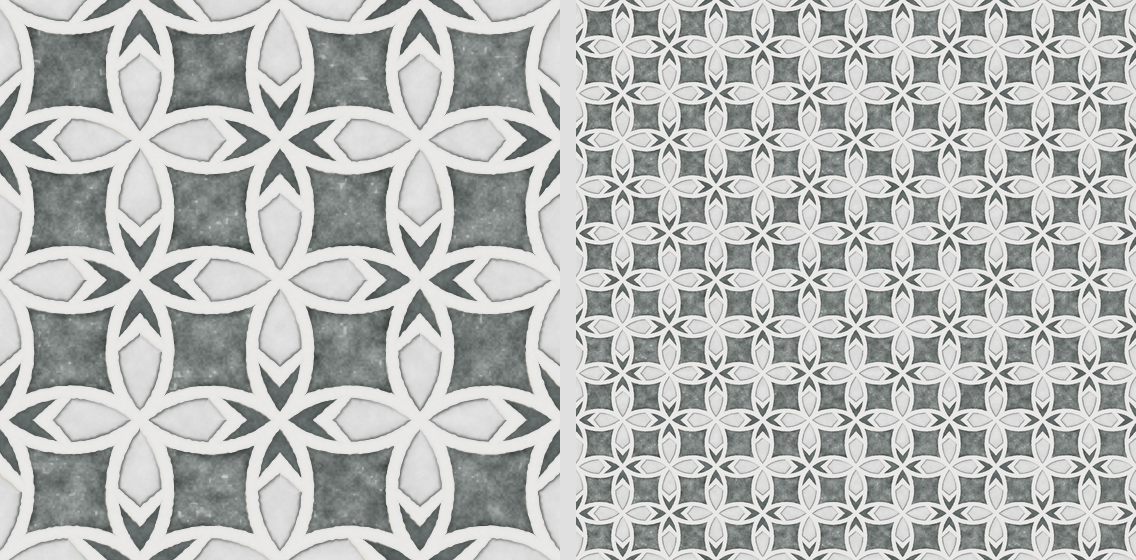
Left, the tile; right, the same tile 3 across and 3 down.
Give the GLSL for this pattern, as a Shadertoy shader.

```glsl
// Glazed tile lattice: concave slate squares, pale petals and dark chevrons between white bands

float hash(vec2 c) {
    vec3 h = fract(c.xyx * 0.1031);
    h += dot(h, h.yzx + 33.33);
    return fract((h.x + h.y) * h.z);
}

// Value noise that wraps after a whole number of cells across the canvas
float noise(vec2 uv, float period) {
    vec2 p = uv * period, i = floor(p), f = fract(p);
    f *= f * (3.0 - 2.0 * f);
    vec2 a = mod(i, period), b = mod(i + 1.0, period);
    return mix(mix(hash(a), hash(vec2(b.x, a.y)), f.x),
               mix(hash(vec2(a.x, b.y)), hash(b), f.x), f.y);
}

float fbm(vec2 uv, float period) {
    float sum = 0.0, weight = 0.5;
    for (int i = 0; i < 4; i++) {
        sum += weight * noise(uv, period);
        period *= 2.0;
        weight *= 0.6;
    }
    return sum / 1.088;
}

// Signed distances in cell units: x = square, y = pale petal, z = dark chevron
vec3 inlays(vec2 p) {
    // Square bounded by four circles centred outside the cell
    vec2 c = abs(fract(p) - 0.5);
    float square = 0.865 - min(length(c - vec2(1.12, 0.0)), length(c - vec2(0.0, 1.12)));

    // Fold onto one lattice edge, running from a pale node to a dark one
    vec2 node = floor(p + 0.5), r = abs(p - node);
    float across = min(r.x, r.y), along = max(r.x, r.y);
    float t = mod(node.x + node.y, 2.0) < 0.5 ? along : 1.0 - along;

    // One lens per edge, cut into a petal and a chevron
    float lens = length(vec2(across + 0.54, t - 0.5)) - 0.695;
    float petal = max(lens, (t - 0.62 + 0.84 * across) / 1.306);
    float chevron = max(lens, (0.766 - t - 1.15 * across) / 1.524);
    return vec3(square, petal, chevron);
}

void mainImage(out vec4 fragColor, in vec2 fragCoord) {
    vec2 uv = fragCoord / iResolution.xy;
    vec2 p = uv * 4.0;
    float pixel = 4.0 / iResolution.y;

    // Slightly uneven edges, and how far each one faces the upper right
    vec3 d = inlays(p);
    vec3 facing = (inlays(p + 0.0028) - d) / 0.004;
    d += 0.008 * (noise(uv, 160.0) - 0.5);
    vec3 cover = clamp(0.5 - d / pixel, 0.0, 1.0);

    float cloud = fbm(uv, 36.0);
    float grain = noise(uv, 250.0) - 0.5;
    float patches = noise(uv, 18.0);
    float cellTone = hash(mod(floor(p), 4.0) + 7.0) - 0.5;

    // White bands with a faint shade beside the inlays
    vec3 color = vec3(0.915, 0.913, 0.905) + 0.012 * grain;
    float nearest = min(d.x, min(d.y, d.z));
    color -= 0.06 * exp(-max(nearest, 0.0) / 0.008);

    // Mottled slate squares with dark rims and chalky flecks
    float slate = 0.5 + 0.36 * (cloud - 0.5) + 0.09 * grain + 0.03 * cellTone;
    slate += 0.16 * smoothstep(0.76, 0.95, noise(uv, 128.0)) * smoothstep(0.4, 0.7, cloud);
    slate -= 0.17 * exp(min(d.x, 0.0) / 0.028);
    color = mix(color, slate + vec3(-0.014, 0.009, 0.002), cover.x);

    // Pale petals with a soft inner shadow
    float pale = 0.872 + 0.07 * (cloud - 0.5) + 0.015 * grain;
    float shade = 0.28 * exp(-pow(d.y / 0.015, 2.0)) + 0.12 * exp(min(d.y, 0.0) / 0.026);
    shade *= (0.8 + 0.4 * patches) * (1.0 - 0.7 * smoothstep(0.75, 1.0, facing.y));
    color = mix(color, pale - shade * vec3(1.0, 0.98, 0.98), cover.y);

    // Darker chevrons
    float dark = 0.41 + 0.18 * (cloud - 0.5) + 0.05 * grain - 0.09 * exp(min(d.z, 0.0) / 0.014);
    color = mix(color, dark + vec3(-0.017, 0.012, 0.007), cover.z);

    // Worn cream glints along some edges
    vec3 glint = exp(-pow(d / 0.007, vec3(2.0))) * smoothstep(0.5, 1.0, facing);
    float wear = max(glint.x, max(glint.y, glint.z)) * smoothstep(0.45, 0.75, patches);
    color = mix(color, vec3(0.93, 0.91, 0.86), 0.75 * wear);

    fragColor = vec4(color, 1.0);
}
```
